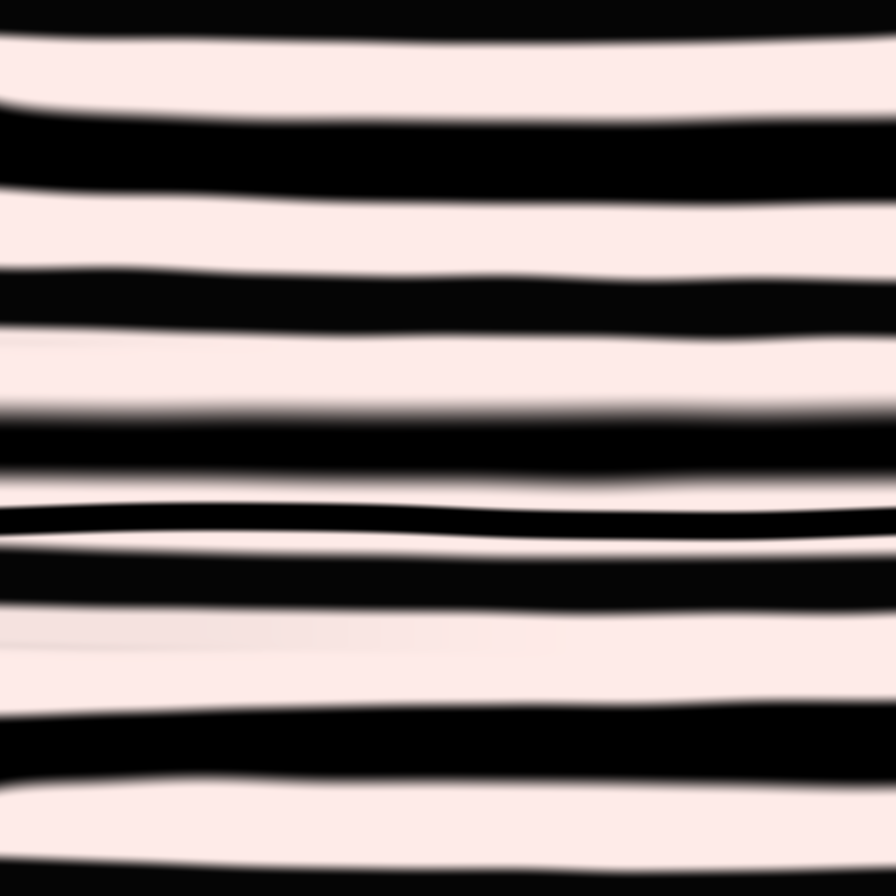
Reproduce this pattern procedurally as a WebGL 1 fragment shader.

```glsl
precision highp float;
// Hand-painted horizontal ink stripes on pale pink: six broad bands per height,
// each with its own tilt, bow, swell and feathering, plus one thin crisp line.
// Edges come from smooth curves with a little value noise added.

uniform vec2 u_resolution;

const float STRIPES = 6.0;
const vec3 PAPER = vec3(0.996, 0.920, 0.908);
const vec3 INK_EVEN = vec3(0.020);
const vec3 INK_ODD = vec3(0.0);
const float MILLI = 0.001;          // stripe shapes are in thousandths of the canvas
const float WOBBLE = 0.0022;
const float WOBBLE_FREQ = 7.0;
const float CORNER_FLARE = 0.009;
const float THIN_CENTRE = 0.582;
const float THIN_HALF = 0.0157;
const float THIN_SWAY = 0.0052;
const float THIN_SOFT = 0.0045;
const float SMUDGE_DEPTH = 0.046;
const float SMUDGE_STRENGTH = 0.035;
const float TAU = 6.2831853;

float hash(vec2 p) {
  return fract(sin(dot(p, vec2(127.1, 311.7))) * 4375.85);
}

// Smooth 1D noise in -1..1, one independent curve per seed
float noise(float x, float seed) {
  float cell = floor(x);
  float t = smoothstep(0.0, 1.0, x - cell);
  return 2.0 * mix(hash(vec2(cell, seed)), hash(vec2(cell + 1.0, seed)), t) - 1.0;
}

// Centre offset, tilt, bow, half width
vec4 stripePath(float k) {
  if (k < 0.5) return vec4(1.6, 2.3, 8.2, 38.5);
  if (k < 1.5) return vec4(7.2, 5.9, 7.5, 45.5);
  if (k < 2.5) return vec4(5.2, 7.2, 3.0, 33.2);
  if (k < 3.5) return vec4(-2.9, 0.4, 2.5, 38.0);
  if (k < 4.5) return vec4(-20.5, 4.2, 6.0, 32.2);
  return vec4(-2.0, -2.0, -1.3, 42.0);
}

// Swell to the right, upper feather, lower feather
vec3 stripeEdge(float k) {
  if (k < 0.5) return vec3(-2.0, 9.5, 9.5);
  if (k < 1.5) return vec3(3.0, 13.0, 10.0);
  if (k < 2.5) return vec3(-0.7, 9.5, 9.5);
  if (k < 3.5) return vec3(2.0, 24.0, 19.0);
  if (k < 4.5) return vec3(0.3, 11.0, 10.0);
  return vec3(6.0, 10.0, 13.0);
}

// Ink coverage between two edges, y measured downwards
float band(float y, float top, float bottom, vec2 feather) {
  vec2 soft = max(feather, vec2(1.0 / u_resolution.y));
  return smoothstep(-soft.x, soft.x, y - top)
       * smoothstep(-soft.y, soft.y, bottom - y);
}

// Faint grey wash trailing below a stripe, fading to the right
float smudge(float x, float below, float reach) {
  float depth = SMUDGE_DEPTH * reach;
  float wash = smoothstep(0.0, 0.008, below)
             * (1.0 - smoothstep(depth - 0.006, depth + 0.006, below));
  float rim = exp(-pow((below - depth) / 0.006, 2.0));
  return SMUDGE_STRENGTH * (wash * (1.0 - smoothstep(0.2, 0.65, x))
                          + 1.3 * rim * (1.0 - smoothstep(0.05, 0.35, x)));
}

void main() {
  vec2 uv = gl_FragCoord.xy / u_resolution;
  float x = uv.x;
  float y = 1.0 - uv.y;
  float side = 2.0 * x - 1.0;
  float arch = sin(0.5 * TAU * x);
  float flare = CORNER_FLARE * exp(-22.0 * x);
  vec3 colour = PAPER;

  // Broad stripes; the last one wraps round to the first
  for (int i = 0; i <= 6; i++) {
    float row = float(i);
    float k = mod(row, STRIPES);
    vec4 path = stripePath(k) * MILLI;
    vec3 edge = stripeEdge(k) * MILLI;
    float centre = row / STRIPES + path.x + path.y * side + path.z * arch;
    float halfWidth = path.w + edge.x * side;
    float top = centre - halfWidth + WOBBLE * noise(x * WOBBLE_FREQ, k + 3.0);
    float bottom = centre + halfWidth + WOBBLE * noise(x * WOBBLE_FREQ + 0.4, k + 23.0);
    if (k == 1.0) top -= flare;
    if (k == 5.0) bottom += flare;

    // Wash under the second and fourth inner stripes
    if (k == 4.0) colour *= 1.0 - smudge(x, y - bottom, 1.0);
    if (k == 2.0) colour *= 1.0 - 0.5 * smudge(x * 2.0, y - bottom, 0.4);

    vec3 ink = mix(INK_EVEN, INK_ODD, mod(k, 2.0));
    colour = mix(colour, ink, band(y, top, bottom, edge.yz));
  }

  // Thin crisp line
  float thinCentre = THIN_CENTRE - THIN_SWAY * sin(TAU * x)
                   + 0.4 * WOBBLE * noise(x * WOBBLE_FREQ, 47.0);
  float thin = band(y, thinCentre - THIN_HALF, thinCentre + THIN_HALF, vec2(THIN_SOFT));
  colour = mix(colour, INK_ODD, thin);

  gl_FragColor = vec4(colour, 1.0);
}
```
